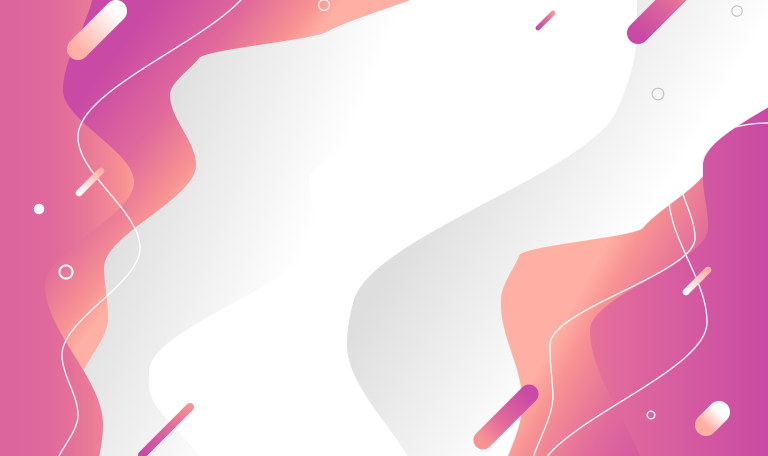
Write a Shadertoy shader that draws this background.

```glsl
// Abstract backdrop: layered wavy gradient panels, thin curves, slanted capsules and rings.

const float GRID_HEIGHT = 456.0;  // design units per canvas height
const vec3 PURPLE = vec3(0.785, 0.29, 0.645);
const vec3 PINK   = vec3(0.88, 0.415, 0.61);
const vec3 SALMON = vec3(0.97, 0.575, 0.575);
const vec3 PEACH  = vec3(1.0, 0.69, 0.645);

// Four-stop warm gradient
vec3 warmRamp(float t) {
    vec3 c = mix(PURPLE, PINK, clamp(t / 0.5, 0.0, 1.0));
    c = mix(c, SALMON, clamp((t - 0.5) / 0.35, 0.0, 1.0));
    return mix(c, PEACH, clamp((t - 0.85) / 0.15, 0.0, 1.0));
}

// One sideways bend of a contour between two heights
float bend(float y, float from, float to, float amount) {
    return amount * smoothstep(from, to, y);
}

// Antialiased coverage of a distance
float fill(float d, float px) { return clamp(0.5 - d / px, 0.0, 1.0); }

// Turns an implicit contour into an approximate distance
float contour(float d, float px) {
    return d * px / max(length(vec2(dFdx(d), dFdy(d))), 1e-5);
}

float stroke(float d, float width, float px) {
    return fill(abs(contour(d, px)) - 0.5 * width, px);
}

// Panel contours: x as a function of y
float leftFront(float y) {
    return 95.0 + bend(y, -20.0, 90.0, -32.0) + bend(y, 90.0, 182.0, 71.0)
        + bend(y, 182.0, 285.0, -89.0) + bend(y, 285.0, 425.0, 58.0) + bend(y, 425.0, 500.0, -10.0);
}
float leftBack(float y) {
    return 460.0 + bend(y, -30.0, 48.0, -150.0) + bend(y, 32.0, 58.0, -105.0)
        + bend(y, 45.0, 95.0, -35.0) + bend(y, 95.0, 165.0, 26.0) + bend(y, 165.0, 268.0, -92.0)
        + bend(y, 268.0, 315.0, 4.0) + bend(y, 318.0, 390.0, -30.0);
}
float leftShade(float y) {
    return 400.0 + bend(y, 110.0, 180.0, -91.0) + bend(y, 180.0, 235.0, 7.0)
        + bend(y, 235.0, 372.0, -167.0) + bend(y, 385.0, 480.0, 60.0);
}
float rightShade(float y) {
    return 637.0 + bend(y, 30.0, 345.0, -125.0) + bend(y, 110.0, 300.0, -165.0)
        + bend(y, 345.0, 500.0, 75.0);
}
float rightBack(float y) {
    return 860.0 + bend(y, 130.0, 178.0, -150.0) + bend(y, 160.0, 245.0, -75.0)
        + bend(y, 228.0, 255.0, -112.0) + bend(y, 240.0, 300.0, -22.0)
        + bend(y, 305.0, 400.0, 21.0) + bend(y, 405.0, 500.0, -25.0);
}
float rightFront(float y) {
    return 833.0 + bend(y, 50.0, 165.0, -130.0) + bend(y, 178.0, 225.0, 5.0)
        + bend(y, 228.0, 330.0, -118.0) + bend(y, 330.0, 500.0, 60.0);
}

// Thin curves
float leftThread(float y) {
    return 256.0 + bend(y, -30.0, 137.0, -178.0) + bend(y, 137.0, 248.0, 62.0)
        + bend(y, 248.0, 355.0, -78.0) + bend(y, 355.0, 415.0, 16.0) + bend(y, 415.0, 475.0, -25.0);
}
float rightThreadA(float y) {
    return 678.0 + bend(y, 170.0, 238.0, 17.0) + bend(y, 238.0, 345.0, -145.0)
        + bend(y, 350.0, 400.0, 3.0) + bend(y, 395.0, 480.0, -24.0);
}
float rightThreadB(float y) {
    return 669.0 + bend(y, 197.0, 322.0, 38.0) + bend(y, 322.0, 480.0, -170.0);
}

// Rising 45-degree capsule: spec = start x, start y, signed run, radius.
// Returns distance and position along the axis.
vec2 capsule(vec2 p, vec4 spec) {
    vec2 axis = spec.z * vec2(1.0, -1.0), q = p - spec.xy;
    float along = clamp(dot(q, axis) / dot(axis, axis), 0.0, 1.0);
    return vec2(length(q - axis * along) - spec.w, along);
}

void mainImage(out vec4 fragColor, in vec2 fragCoord) {
    float px = GRID_HEIGHT / iResolution.y;
    vec2 p = vec2(fragCoord.x, iResolution.y - fragCoord.y) * px;  // y runs down
    vec3 white = vec3(1.0), col = white;

    // Soft grey waves
    vec3 shadeL = vec3(mix(0.88, 1.0, clamp((p.x + 0.4 * p.y - 215.0) / 190.0, 0.0, 1.0)));
    vec3 shadeR = vec3(mix(0.87, 1.0, clamp((p.x + 0.6 * p.y - 550.0) / 230.0, 0.0, 1.0)));
    col = mix(col, shadeL, fill(contour(p.x - leftShade(p.y), px), px));
    col = mix(col, shadeR, fill(contour(rightShade(p.y) - p.x, px), px));

    // Warm panels
    float backR = fill(contour(rightBack(p.y) - p.x, px), px);
    float frontR = fill(contour(rightFront(p.y) - p.x, px), px);
    vec2 fromCorner = p - vec2(80.0, 100.0);
    col = mix(col, warmRamp(dot(fromCorner, vec2(0.00535, 0.0041))), fill(contour(p.x - leftBack(p.y), px), px));
    col = mix(col, warmRamp(0.42 + 0.5 * pow(p.x / 135.0, 2.0)), fill(contour(p.x - leftFront(p.y), px), px));
    col = mix(col, warmRamp(1.0 - (p.x + 0.55 * p.y - 740.0) / 200.0), backR);
    col = mix(col, warmRamp(0.55 * (770.0 - p.x) / 170.0), frontR);

    // White threads, the right ones kept inside their panels
    float arc = p.y - 123.0 - 0.0038 * pow(768.0 - p.x, 2.0);
    float threads = max(stroke(p.x - rightThreadA(p.y), 1.3, px), stroke(p.x - rightThreadB(p.y), 1.3, px));
    threads = max(threads * max(backR, frontR), stroke(arc, 1.3, px) * frontR * step(700.0, p.x));
    col = mix(col, white, max(threads, stroke(p.x - leftThread(p.y), 1.3, px)));

    // Capsules: pale ones first, then purple ones
    vec4 capsules[8] = vec4[8](
        vec4(116, 11, -38, 11), vec4(79, 193, 22, 3.3), vec4(719, 412, -13, 11), vec4(686, 292, 22, 3.3),
        vec4(638, 33, 52, 11), vec4(538, 28, 15, 2.4), vec4(142, 455, 48, 4), vec4(529, 394, -46, 9.5));
    for (int i = 0; i < 8; i++) {
        vec2 c = capsule(p, capsules[i]);
        vec3 tint = i < 4 ? mix(white, PEACH, c.y) : warmRamp(0.85 * c.y);
        col = mix(col, tint, fill(c.x, px));
    }

    // Rings: x, y, radius, line width; the last two are grey
    vec4 rings[6] = vec4[6](vec4(39, 209, 2.6, 5.2), vec4(66, 272, 6.5, 2), vec4(324, 5, 5.3, 1.2),
        vec4(651, 415, 3.8, 1.3), vec4(658, 94, 5.8, 0.9), vec4(737, 11, 5.2, 0.9));
    for (int i = 0; i < 6; i++) {
        float d = abs(length(p - rings[i].xy) - rings[i].z) - 0.5 * rings[i].w;
        col = mix(col, i < 4 ? white : vec3(0.72), fill(d, px));
    }
    fragColor = vec4(col, 1.0);
}
```
